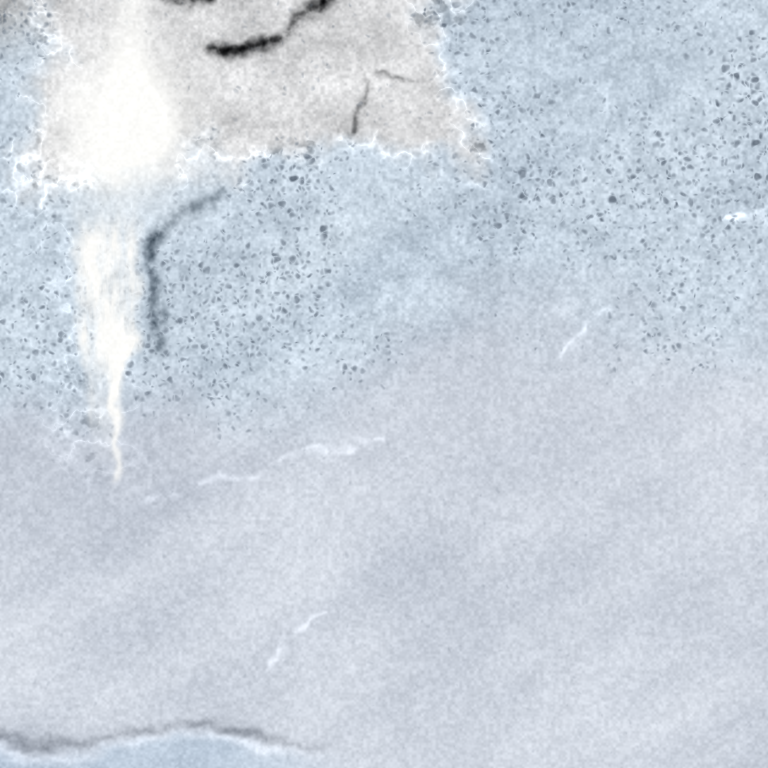
Reproduce this texture procedurally as a WebGL 1 fragment shader.

```glsl
precision highp float;
// Pale frosted ground: a blue speckled slope above smooth lavender drifts, with
// a warm crust and a white glow spilling down at the upper left. Layered value
// noise gives tone and grain, hashed cells give pits, warped strokes give ridges.
uniform vec2 u_resolution;

#define DRIFT_COLOR vec3(0.800, 0.827, 0.870)
#define SLOPE_COLOR vec3(0.765, 0.820, 0.872)
#define CRUST_COLOR vec3(0.865, 0.862, 0.862)
#define EARTH_COLOR vec3(0.640, 0.630, 0.620)
#define PIT_COLOR vec3(0.400, 0.445, 0.500)
#define GLOW_COLOR vec3(1.0, 1.0, 0.99)
#define GLOW_CENTER vec2(0.160, 0.835)
#define GRAIN_AMOUNT 0.12
#define CLOUD_AMOUNT 0.19
#define WARP_AMOUNT 0.045
#define PIT_SOFTNESS 0.0022

float hash(vec2 p) {
  vec3 q = fract(vec3(p.xyx) * 0.1031);
  q += dot(q, q.yzx + 33.33);
  return fract((q.x + q.y) * q.z);
}

float noise(vec2 p) {
  vec2 i = floor(p), f = fract(p);
  f = f * f * (3.0 - 2.0 * f);
  return mix(mix(hash(i), hash(i + vec2(1, 0)), f.x),
             mix(hash(i + vec2(0, 1)), hash(i + vec2(1, 1)), f.x), f.y);
}

float fbm(vec2 p) {
  float sum = 0.0, gain = 0.533;
  for (int i = 0; i < 4; i++) {
    sum += gain * noise(p);
    p = mat2(1.6, 1.2, -1.2, 1.6) * p + 7.3;
    gain *= 0.5;
  }
  return sum;
}

// Soft stroke from a to b with a Gaussian profile
float stroke(vec2 p, vec2 a, vec2 b, float width) {
  vec2 d = b - a;
  float t = clamp(dot(p - a, d) / dot(d, d), 0.0, 1.0);
  float r = length(p - a - d * t) / width;
  return exp(-r * r);
}

// Scattered soft pits; density is the share of cells that hold one
float pits(vec2 p, float cells, float radius, float density) {
  float cover = 0.0;
  for (int i = 0; i < 9; i++) {
    vec2 c = floor(p * cells) + vec2(mod(float(i), 3.0), floor(float(i) / 3.0)) - 1.0;
    vec2 jitter = vec2(hash(c + cells), hash(c + cells + 51.7));
    float pick = hash(c + cells + 113.1);
    float size = radius * mix(0.4, 1.0, hash(c + cells + 171.9));
    float d = length(p - (c + 0.1 + 0.8 * jitter) / cells);
    float disc = 1.0 - smoothstep(size - PIT_SOFTNESS, size + PIT_SOFTNESS, d);
    cover = max(cover, disc * smoothstep(pick, pick + 0.25, density));
  }
  return cover;
}

void main() {
  vec2 p = gl_FragCoord.xy / u_resolution;
  vec2 w = p + WARP_AMOUNT * (vec2(fbm(p * 18.0), fbm(p * 18.0 + 40.0)) - 0.5);
  float rough = fbm(p * 42.0 + 11.0);

  // Ground tone: blue slope over lavender drifts, clouds and diagonal streaks
  float cloud = fbm(p * 5.0 + 3.0) - 0.5;
  float slope = smoothstep(-0.08, 0.12, p.y - 0.43 - 0.20 * (p.x - 0.15) + 0.3 * cloud);
  float streak = fbm(mat2(0.85, -0.53, 0.53, 0.85) * p * vec2(4.0, 17.0)) - 0.5;
  vec3 color = mix(DRIFT_COLOR, SLOPE_COLOR, slope);
  color += CLOUD_AMOUNT * (0.6 * cloud + 0.5 * streak) * vec3(1.0, 0.95, 0.85);
  color += 0.10 * (rough - 0.5) * (0.3 + slope);

  // Warm crust fading into the slope, with a brown corner
  vec2 box = abs(p - vec2(0.32, 0.99)) - vec2(0.26, 0.19 + 0.10 * (0.3 - p.x));
  float edge = max(box.x, box.y) + 0.16 * (fbm(p * 13.0) - 0.5);
  float plate = 1.0 - smoothstep(-0.04, 0.035, edge);
  color = mix(color, CRUST_COLOR + 0.28 * (fbm(p * 19.0) - 0.5), 0.9 * plate);
  float corner = 1.0 - smoothstep(0.0, 0.13, length(p - vec2(0, 1)) + 0.1 * cloud);
  color = mix(color, EARTH_COLOR, 0.7 * corner);

  // Broken frost veins around the crust rim and the spill
  float vein = pow(1.0 - abs(2.0 * fbm(p * 27.0 + 5.0) - 1.0), 9.0);
  float rim = exp(-pow(edge / 0.03, 2.0)) + 0.8 * stroke(p, vec2(0.12, 0.75), vec2(0.12, 0.45), 0.07);
  color += rim * (0.19 * vein - 0.22 * smoothstep(0.58, 0.75, rough));

  // Bottom ridge: shadow above, light and blue below
  float rise = w.y - 0.045 - 0.018 * sin((p.x - 0.17) * 18.0);
  float reach = 1.0 - smoothstep(0.30, 0.48, p.x);
  color -= reach * 0.3 * rough * exp(-pow(rise / 0.007, 2.0));
  color += reach * 0.15 * rough * exp(-pow((rise + 0.013) / 0.008, 2.0));
  color -= reach * (1.0 - smoothstep(-0.03, 0.0, rise)) * vec3(0.05, 0.02, 0.0);

  // Dark cracks with lit lower sides, and pale broken crests
  float crack = stroke(w, vec2(0.27, 0.930), vec2(0.35, 0.935), 0.008);
  crack = max(crack, stroke(w, vec2(0.35, 0.935), vec2(0.42, 1.0), 0.009));
  crack = max(crack, stroke(w, vec2(0.20, 1.0), vec2(0.27, 0.99), 0.007));
  crack = max(crack, 0.6 * stroke(w, vec2(0.29, 0.77), vec2(0.21, 0.69), 0.007));
  crack = max(crack, 0.8 * stroke(w, vec2(0.205, 0.69), vec2(0.20, 0.55), 0.008));
  crack = max(crack, 0.5 * stroke(w, vec2(0.47, 0.90), vec2(0.55, 0.89), 0.005));
  crack = max(crack, 0.5 * stroke(w, vec2(0.47, 0.90), vec2(0.465, 0.83), 0.005));
  color -= 0.75 * crack * smoothstep(0.2, 0.8, rough);
  float crest = stroke(w, vec2(0.20, 0.355), vec2(0.50, 0.43), 0.005);
  crest = max(crest, stroke(w, vec2(0.72, 0.54), vec2(0.86, 0.66), 0.004));
  crest = max(crest, stroke(w, vec2(0.33, 0.12), vec2(0.43, 0.20), 0.004));
  crest = max(crest, 2.0 * stroke(w, vec2(0.93, 0.72), vec2(1.0, 0.738), 0.005));
  color += 0.12 * crest * smoothstep(0.25, 0.7, rough);

  // Pits: crowded in patches of the slope, sparse on drifts and crust
  float crowd = slope * (1.0 - 0.85 * plate) * smoothstep(0.2, 0.75, fbm(p * 8.0 + 20.0));
  vec2 q = p + 0.005 * (vec2(noise(p * 140.0), noise(p * 140.0 + 30.0)) - 0.5);
  float pit = 0.85 * pits(q, 36.0, 0.0050, 0.55 * crowd * smoothstep(0.5, 0.85, p.y));
  pit = max(pit, 0.65 * pits(q, 66.0, 0.0036, 0.55 * crowd + 0.04));
  pit = max(pit, 0.48 * pits(q, 120.0, 0.0026, 0.60 * crowd + 0.10));
  color = mix(color, PIT_COLOR, pit);

  // Glow with a beam above and a streaky spill below
  vec2 g = (p - GLOW_CENTER) / vec2(0.075, 0.085);
  float glow = 1.6 * exp(-dot(g, g)) * (0.5 + fbm(p * 24.0));
  glow += 0.6 * stroke(p, vec2(0.165, 0.84), vec2(0.17, 1.0), 0.026);
  float side = abs(w.x - 0.142) / mix(0.025, 0.05, smoothstep(0.4, 0.66, p.y));
  float spill = (1.0 - smoothstep(0.6, 1.1, side)) * smoothstep(0.37, 0.58, p.y);
  glow += spill * (1.0 - smoothstep(0.67, 0.75, p.y)) * (0.1 + 1.4 * fbm(p * vec2(75, 22)));
  glow += 0.7 * stroke(w, vec2(0.162, 0.55), vec2(0.152, 0.37), 0.006);
  color = mix(color, GLOW_COLOR, clamp(glow, 0.0, 1.0));

  // Fine grain, rougher on the slope
  float grain = 0.6 * noise(p * 200.0) + 0.4 * noise(p * 320.0 + 9.0) - 0.5;
  color += GRAIN_AMOUNT * (1.0 + 0.5 * slope) * grain * (1.0 - 0.7 * min(glow, 1.0));
  gl_FragColor = vec4(clamp(color, 0.0, 1.0), 1.0);
}
```
